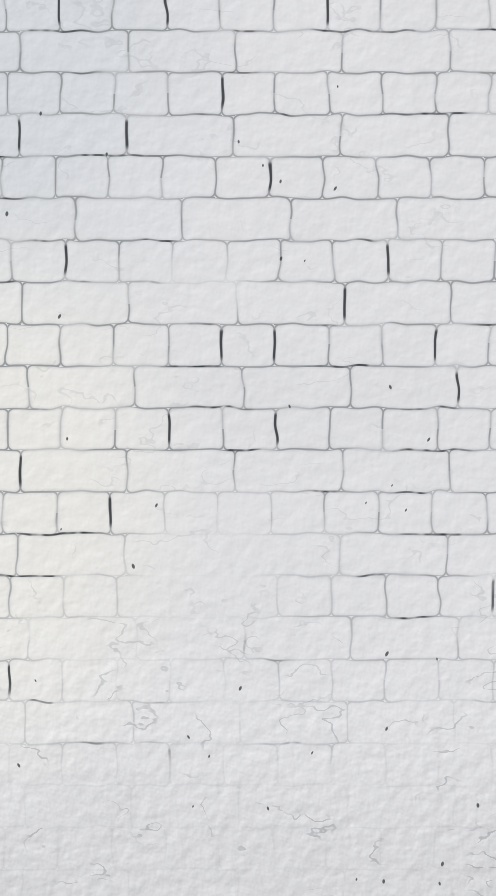
A Shadertoy shader for this texture:

```glsl
const float COURSE = 0.0468;     // height of one brick course
const float TOP_OFFSET = 0.034;  // first bed joint below the top edge
const float STRETCHER = 0.1198;  // long brick; headers are half of it

const vec3 PAINT = vec3(0.868, 0.870, 0.880);
const vec3 WARM_PAINT = vec3(0.905, 0.902, 0.890);
const vec3 SEAM = vec3(0.60, 0.61, 0.62);
const vec3 GAP = vec3(0.22, 0.23, 0.24);

float hash(vec2 p) {
    vec3 q = fract(vec3(p.xyx) * 0.1031);
    q += dot(q, q.yzx + 33.33);
    return fract((q.x + q.y) * q.z);
}

float noise(vec2 p) {
    vec2 i = floor(p), f = fract(p);
    f = f * f * (3.0 - 2.0 * f);
    return mix(mix(hash(i), hash(i + vec2(1, 0)), f.x),
               mix(hash(i + vec2(0, 1)), hash(i + vec2(1, 1)), f.x), f.y);
}

float fbm(vec2 p) {
    float sum = 0.0, amp = 0.5;
    for (int i = 0; i < 4; i++) {
        sum += amp * noise(p);
        p = mat2(1.6, 1.2, -1.2, 1.6) * p + 17.3;
        amp *= 0.5;
    }
    return sum / 0.9375;
}

// Antialiased stroke of a given half width
float stroke(float d, float halfWidth, float px) {
    return 1.0 - smoothstep(halfWidth - px, halfWidth + px, abs(d));
}

float blob(vec2 p, vec2 center, vec2 radius) {
    return 1.0 - smoothstep(0.4, 1.2, length((p - center) / radius));
}

// How clearly the joints show through the thick paint
float jointVisibility(vec2 p) {
    float ragged = (fbm(p * 11.0) - 0.5) * 0.35;
    float v = mix(0.12, 1.0, smoothstep(0.18, 0.46, p.y + ragged));
    vec2 q = p + ragged * 0.12;
    v *= 1.0 - 0.85 * blob(q, vec2(0.23, 0.69), vec2(0.085, 0.055));
    v *= 1.0 - 0.95 * blob(q, vec2(0.23, 0.36), vec2(0.13, 0.10));
    return v;
}

// x: soft seam, y: dark open gap
vec2 joints(vec2 p, float px) {
    p += (vec2(noise(p * 55.0), noise(p * 55.0 + 40.0)) - 0.5) * 0.004;
    float t = (1.0 - p.y - TOP_OFFSET) / COURSE;
    float row = floor(t), bed = floor(t + 0.5);
    float isHeader = mod(row, 2.0);
    float len = STRETCHER * mix(1.0, 0.5, isHeader);
    float shift = mix(0.026, 0.008, isHeader) + (hash(vec2(row, 5.0)) - 0.5) * 0.014;
    shift += abs(row - 4.0) < 0.5 ? 0.065 : 0.0;
    float s = (p.x - shift) / len;
    float joint = floor(s + 0.5);
    float dx = (s - joint) * len;
    float dy = (t - bed) * COURSE;

    // Rounded brick outline
    float corner = 0.006;
    float d = corner - length(max(corner - abs(vec2(dx, dy)), 0.0));
    float wear = smoothstep(0.15, 0.65, noise(p * vec2(24.0, 30.0) + bed * 7.0));
    float seam = stroke(d, 0.0009, px) * mix(0.25, 0.85, wear);
    seam += 0.22 * (1.0 - smoothstep(0.0, 0.0045, abs(d)));

    // Occasional open head joints and broken runs along the beds
    float pick = hash(vec2(joint + 31.0, row + 11.0));
    float span = smoothstep(0.08, 0.2, fract(t)) * smoothstep(1.0, 0.82, fract(t) + pick * 0.1);
    float head = step(0.83, pick) * span * stroke(dx, 0.0014, px);
    float run = smoothstep(0.62, 0.82, noise(vec2(p.x * 22.0, bed * 9.7)));
    float bedGap = run * stroke(dy, 0.0010, px) * noise(p * 160.0);
    return vec2(seam, max(head * 0.85, bedGap));
}

// Scattered pinholes, one candidate per cell
float pits(vec2 p, float density, float px) {
    vec2 g = p * 36.0, cell = floor(g);
    vec2 seat = 0.2 + 0.6 * vec2(hash(cell + 3.0), hash(cell + 71.0));
    vec2 d = (g - cell - seat) / 36.0;
    d.x += d.y * (hash(cell + 9.0) - 0.5);
    float size = mix(0.0008, 0.0022, hash(cell + 23.0));
    return step(1.0 - density, hash(cell + 50.0)) * stroke(length(d * vec2(1.3, 0.8)), size, px);
}

// Thin broken wrinkles in the paint
float wrinkles(vec2 p, float px) {
    float n = fbm(p * vec2(20.0, 34.0) + 8.0);
    float patchy = smoothstep(0.50, 0.68, fbm(p * 26.0 + 60.0));
    return stroke(n - 0.5, 0.014, px * 8.0) * patchy;
}

// Slanted light over the lumpy surface
float relief(vec2 p, float scale) {
    return fbm(p * scale) - fbm((p + vec2(-0.0018, 0.0024)) * scale);
}

void mainImage(out vec4 fragColor, in vec2 fragCoord) {
    vec2 p = fragCoord / iResolution.y;
    float px = 0.8 / iResolution.y;
    float rough = 1.0 - smoothstep(0.05, 0.45, p.y);

    // Broad light: warm glow at the left, cooler edges
    float glow = blob(p, vec2(-0.02, 0.44), vec2(0.25, 0.34));
    vec3 color = mix(PAINT, WARM_PAINT, glow);
    color -= vec3(0.035, 0.025, 0.018) * blob(p, vec2(0.0, 0.95), vec2(0.24, 0.32));
    color -= 0.03 * (1.0 - smoothstep(0.0, 0.22, p.y));
    color += 0.02 * (fbm(p * 9.0) - 0.5);
    color += relief(p, 85.0) * mix(0.10, 0.20, rough);

    // Seams, wrinkles and dark openings
    float visible = jointVisibility(p);
    vec2 seams = joints(p, px);
    color = mix(color, SEAM, clamp(seams.x * visible, 0.0, 1.0));
    color = mix(color, SEAM, wrinkles(p, px) * mix(0.15, 0.50, rough));
    float gap = seams.y * smoothstep(0.1, 0.6, visible);
    gap = max(gap, 0.75 * pits(p, mix(0.04, 0.12, rough), px));
    color = mix(color, GAP, gap);

    fragColor = vec4(clamp(color, 0.0, 1.0), 1.0);
}
```
